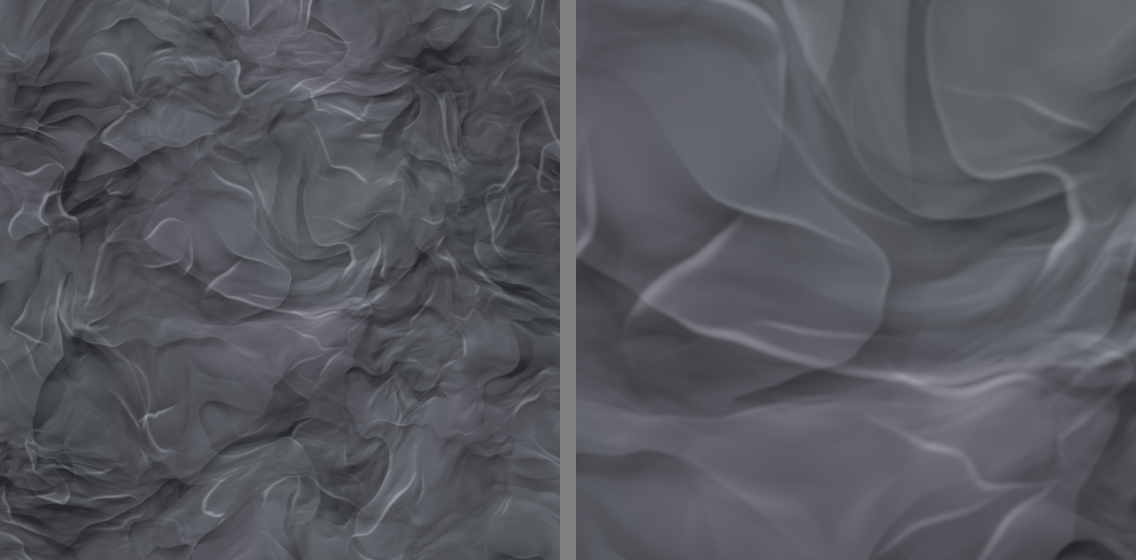
Left, the full canvas; right, a detail of the centre.
Reproduce this texture procedurally as a three.js fragment shader.

```glsl
// Dark blue-grey slate: warped, flaking rock sheets with thin pale rims and soft shadows.
varying vec2 vUv;

const vec3 SLATE_TINT = vec3(0.965, 0.985, 1.06);
const vec3 MOSS_TINT = vec3(0.96, 1.005, 1.045);
const vec3 VIOLET_TINT = vec3(0.98, 0.975, 1.07);
const vec3 RIM_COLOR = vec3(0.99, 1.0, 1.02);
const vec2 LIGHT_DIR = vec2(-0.42, 0.91);
const float BASE_TONE = 0.35;
const float PATCH_CONTRAST = 0.125;
const float RELIEF_CONTRAST = 0.038;
const float SHEEN = 0.028;
const float FACET_CONTRAST = 0.02;
const float RIM_BRIGHTNESS = 0.2;
const float RIM_WIDTH = 0.0021;
const float GLOW_BRIGHTNESS = 0.055;
const float GLOW_WIDTH = 0.02;
const float SHADOW_DEPTH = 0.13;
const float SHADOW_WIDTH = 0.026;
const float EDGE_SOFTNESS = 0.0018;
const float STEP = 0.0015;
const int SHEETS = 9;
const int OCTAVES = 5;

vec2 hash2(vec2 cell) {
  vec3 h = fract(cell.xyx * vec3(0.1031, 0.103, 0.0973));
  h += dot(h, h.yzx + 33.33);
  return fract((h.xx + h.yz) * h.zy) * 2.0 - 1.0;
}

// Gradient noise, about -0.7 to 0.7
float noise(vec2 p) {
  vec2 i = floor(p);
  vec2 f = p - i;
  vec2 u = f * f * f * (f * (f * 6.0 - 15.0) + 10.0);
  float a = dot(hash2(i), f);
  float b = dot(hash2(i + vec2(1.0, 0.0)), f - vec2(1.0, 0.0));
  float c = dot(hash2(i + vec2(0.0, 1.0)), f - vec2(0.0, 1.0));
  float d = dot(hash2(i + 1.0), f - 1.0);
  return mix(mix(a, b, u.x), mix(c, d, u.x), u.y);
}

vec2 noise2(vec2 p) {
  return vec2(noise(p + 17.3), noise(p + vec2(53.7, 81.1)));
}

mat2 rotation(float angle) {
  float c = cos(angle);
  float s = sin(angle);
  return mat2(c, s, -s, c);
}

// Folds the rock at four scales
vec2 bend(vec2 p) {
  p += 0.13 * noise2(p * 2.3);
  p += 0.07 * noise2(p * 5.7);
  p += 0.028 * noise2(p * 14.0);
  return p + 0.007 * noise2(p * 33.0);
}

// Creased height field; fine detail fades in calm patches
float relief(vec2 p, float roughness) {
  vec2 q = p * vec2(3.6, 5.2);
  float amplitude = 0.22;
  float height = 0.0;
  for (int i = 0; i < OCTAVES; i++) {
    float n = noise(q + 9.1);
    height += amplitude * mix(n, sqrt(n * n + 0.002), 0.65);
    q = rotation(0.55) * q * 1.8 + 11.7;
    amplitude *= 0.51 * roughness;
  }
  return height;
}

// Field whose zero line is the broken border of one sheet
float sheet(vec2 p, float id, float frequency) {
  vec2 q = rotation(1.1 * sin(id * 2.4)) * p;
  return noise(q * vec2(0.75, 1.3) * frequency + id * 19.37);
}

void main() {
  vec2 p = vUv + 3.0;
  vec2 here = bend(p);
  vec2 right = bend(p + vec2(STEP, 0.0));
  vec2 above = bend(p + vec2(0.0, STEP));

  // Broad patches and lit relief
  float clouds = noise(p * 2.4 + 40.0) + 0.7 * noise(here * 6.0 + 70.0);
  float roughness = 0.76 + 0.3 * smoothstep(-0.25, 0.3, noise(p * 3.1 + 25.0));
  float height = relief(here, roughness);
  vec2 slope = vec2(relief(right, roughness), relief(above, roughness)) - height;
  float lit = -dot(slope, LIGHT_DIR) / STEP;
  lit /= 1.0 + 0.18 * abs(lit);
  float tone = BASE_TONE + PATCH_CONTRAST * clouds + RELIEF_CONTRAST * lit;
  tone += SHEEN * max(lit - 0.8, 0.0);

  // Flaked sheets: pale rim and glow on one side, shadow on the other
  float rims = 0.0;
  for (int i = 0; i < SHEETS; i++) {
    float id = float(i) + 1.0;
    float frequency = 2.4 + 1.05 * float(i);
    float f = sheet(here, id, frequency);
    vec2 g = vec2(sheet(right, id, frequency), sheet(above, id, frequency)) - f;
    g /= STEP;
    float steepness = length(g) + 0.001;
    float d = f / max(steepness, 0.4 * frequency);
    float crisp = smoothstep(0.2, 0.7, steepness / frequency);
    float overhang = dot(g, LIGHT_DIR) / steepness;
    float inside = smoothstep(-EDGE_SOFTNESS, EDGE_SOFTNESS, d);
    float rimMask = crisp * smoothstep(0.08, 0.5, noise(here * 7.5 + id * 31.7));
    float shadowMask = crisp * smoothstep(-0.1, 0.35, noise(p * 4.6 + id * 47.9));
    float width = RIM_WIDTH * (0.7 + 1.1 * rimMask);
    float rim = exp(-pow((d - width) / width, 2.0));
    float glow = inside * exp(-max(d, 0.0) / GLOW_WIDTH);
    float shadow = (1.0 - inside) * exp(min(d, 0.0) / SHADOW_WIDTH);
    // Each sheet hides the rims that it crosses
    rims *= 1.0 - 0.8 * shadowMask * exp(-abs(d) / SHADOW_WIDTH);
    rims += rimMask * rim * (0.45 + 0.55 * abs(overhang));
    tone += GLOW_BRIGHTNESS * glow * rimMask;
    tone += FACET_CONTRAST * (inside - 0.5) * sin(id * 1.9) * crisp;
    tone -= SHADOW_DEPTH * shadow * shadowMask * (0.3 + 0.7 * max(overhang, 0.0));
  }
  rims = min(rims, 1.2);

  // Faint mineral tints, then the neutral rims
  float mineral = noise(here * 3.7 + 90.0);
  vec3 tint = mix(SLATE_TINT, MOSS_TINT, smoothstep(0.0, 0.4, mineral));
  tint = mix(tint, VIOLET_TINT, smoothstep(0.0, 0.4, -mineral));
  vec3 color = tint * clamp(tone, 0.16, 0.56) + RIM_COLOR * RIM_BRIGHTNESS * rims;
  gl_FragColor = vec4(color, 1.0);
}
```
